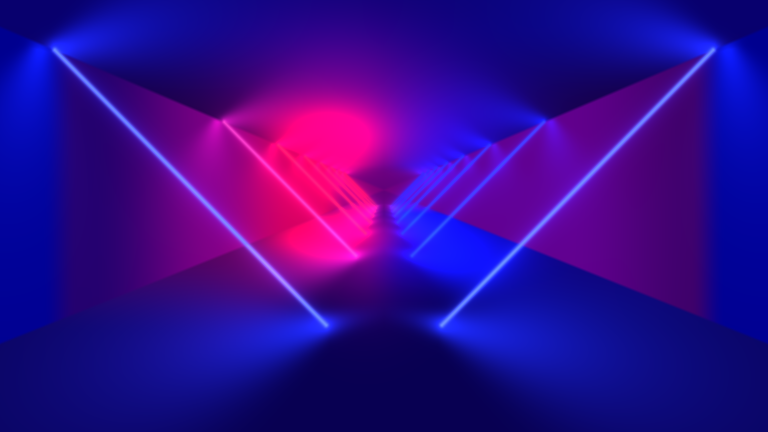
Write a Shadertoy shader that draws this background.

```glsl
// A dark corridor lit by slanted neon tubes, red and pink at left, blue at right.
// The room is a box in one-point perspective; the tubes repeat at equal depth
// steps, and each one throws streaks of light on ceiling, wall and floor.

const vec2 VANISH = vec2(0.0, 0.06);          // from the canvas centre, in heights
const vec2 TUBE_TOP = vec2(0.762, 0.324);     // nearest tube, from the vanishing point
const vec2 TUBE_FOOT = vec2(0.134, -0.3125);
const float FLOOR_DROP = 0.305;
const float DEPTH_STEP = 1.06;
const int TUBE_COUNT = 8;

const vec3 NEAR_BLUE = vec3(0.12, 0.24, 1.0);
const vec3 FAR_BLUE = vec3(0.03, 0.15, 1.0);
const vec3 PINK = vec3(0.90, 0.12, 0.65);
const vec3 RED = vec3(1.0, 0.04, 0.30);
const vec3 CEILING_DARK = vec3(0.09, 0.0, 0.27);
const vec3 CEILING_NEAR = vec3(0.03, 0.0, 0.43);
const vec3 FLOOR_WARM = vec3(0.25, 0.0, 0.32);
const vec3 FLOOR_COOL = vec3(0.05, 0.0, 0.40);
const vec3 FLOOR_NEAR = vec3(0.03, 0.0, 0.32);
const vec3 WALL_RED = vec3(0.82, 0.0, 0.38);
const vec3 WALL_MAGENTA = vec3(0.50, 0.0, 0.52);
const vec3 WALL_VIOLET = vec3(0.38, 0.0, 0.55);
const vec3 WALL_DARK = vec3(0.14, 0.0, 0.42);
const vec3 WALL_PLUM = vec3(0.24, 0.0, 0.40);
const vec3 WALL_NEAR = vec3(0.0, 0.0, 0.56);
const vec3 END_WALL = vec3(0.42, 0.0, 0.48);

// Soft elliptical spot
float spot(vec2 p, vec2 centre, vec2 radius) {
    vec2 d = (p - centre) / radius;
    return exp(-dot(d, d));
}

// Fan of light that leaves the origin along dir
float streak(vec2 d, vec2 dir, float reach, float spread) {
    float along = dot(d, dir);
    float across = dot(d, vec2(-dir.y, dir.x));
    float width = 0.025 + spread * max(along, 0.0);
    float falloff = max(along, -8.0 * along) / reach;
    return exp(-falloff - across * across / (width * width));
}

float segmentDistance(vec2 p, vec2 a, vec2 b) {
    vec2 ab = b - a;
    return length(p - a - ab * clamp(dot(p - a, ab) / dot(ab, ab), 0.0, 1.0));
}

vec3 wallColor(float x, float warm) {
    vec3 left = mix(WALL_RED, WALL_MAGENTA, smoothstep(0.2, 0.4, x));
    left = mix(left, WALL_DARK, smoothstep(0.36, 0.68, x));
    vec3 right = mix(WALL_VIOLET, WALL_PLUM, smoothstep(0.42, 0.74, x));
    return mix(mix(right, left, warm), WALL_NEAR, smoothstep(0.71, 0.79, x));
}

void mainImage(out vec4 fragColor, in vec2 fragCoord) {
    vec2 p = (fragCoord - 0.5 * iResolution.xy) / iResolution.y - VANISH;
    vec2 m = vec2(abs(p.x), p.y);             // both sides folded together
    float warm = smoothstep(0.05, -0.05, p.x);

    // Room surfaces: size is 1 at the nearest tube and 0 at infinity
    float toWall = m.x / TUBE_TOP.x;
    float toFlat = max(p.y / TUBE_TOP.y, -p.y / FLOOR_DROP);
    float size = max(toWall, toFlat);
    float wall = smoothstep(-0.015, 0.015, toWall - toFlat);
    float up = smoothstep(-0.01, 0.01, p.y);
    float ceiling = (1.0 - wall) * up;
    float ground = (1.0 - wall) * (1.0 - up);

    vec3 ceilingBase = mix(CEILING_DARK, CEILING_NEAR, smoothstep(0.5, 1.2, size));
    vec3 floorBase = mix(mix(FLOOR_COOL, FLOOR_WARM, warm), FLOOR_NEAR,
                         smoothstep(0.4, 1.1, size));
    vec3 color = wall * wallColor(m.x, warm) + ceiling * ceilingBase + ground * floorBase;

    // Coloured haze deep in the corridor
    color += ceiling * vec3(0.9, 0.0, 0.02) * spot(p, vec2(-0.13, 0.12), vec2(0.14, 0.075));
    color += ceiling * vec3(0.36, 0.0, 0.2) * spot(p, vec2(-0.11, 0.19), vec2(0.24, 0.19));
    color += ceiling * vec3(0.0, 0.02, 0.4) * spot(p, vec2(0.16, 0.13), vec2(0.2, 0.14));
    color += ground * vec3(0.75, 0.0, 0.0) * spot(p, vec2(-0.13, -0.105), vec2(0.13, 0.045));
    color += ground * vec3(0.0, 0.02, 0.4) * spot(p, vec2(0.13, -0.13), vec2(0.18, 0.09));
    color += ground * vec3(0.14, 0.0, 0.08) * spot(p, vec2(-0.04, -0.16), vec2(0.12, 0.15));
    color = mix(color, END_WALL, 0.8 * smoothstep(0.19, 0.11, size));

    // Tubes and the light they throw
    vec2 ceilingDir = normalize(vec2(-1.0, 0.25));
    vec2 floorDir = normalize(vec2(1.0, -0.22));
    vec2 wallDir = normalize(vec2(0.25, -1.0));
    for (int i = 0; i < TUBE_COUNT; i++) {
        float scale = 1.0 / (1.0 + DEPTH_STEP * float(i));
        vec2 local = m / scale;
        vec3 tint = i == 0 ? NEAR_BLUE : mix(FAR_BLUE, i == 1 ? PINK : RED, warm);
        float strength = mix(0.3, 1.0, sqrt(scale));

        float thrown = ceiling * 0.65 * streak(local - TUBE_TOP, ceilingDir, 0.22, 0.32);
        thrown += ground * 0.7 * streak(local - TUBE_FOOT, floorDir, 0.38, 0.38);
        thrown += wall * 0.45 * streak(local - TUBE_TOP - vec2(0.035, 0.0), wallDir, 0.2, 0.45);
        color += tint * thrown * strength;

        float d = scale * segmentDistance(local, TUBE_TOP, TUBE_FOOT);
        float width = 0.0035 + 0.0025 * scale;
        float core = exp(-d * d / (width * width));
        float halo = exp(-d / (2.6 * width));
        vec3 coreColor = mix(tint, vec3(0.75, 0.85, 1.0), 0.5 * scale);
        color = mix(color, coreColor, 0.85 * core * strength);
        color += tint * 0.3 * halo * strength;
    }

    fragColor = vec4(clamp(color, 0.0, 1.0), 1.0);
}
```
